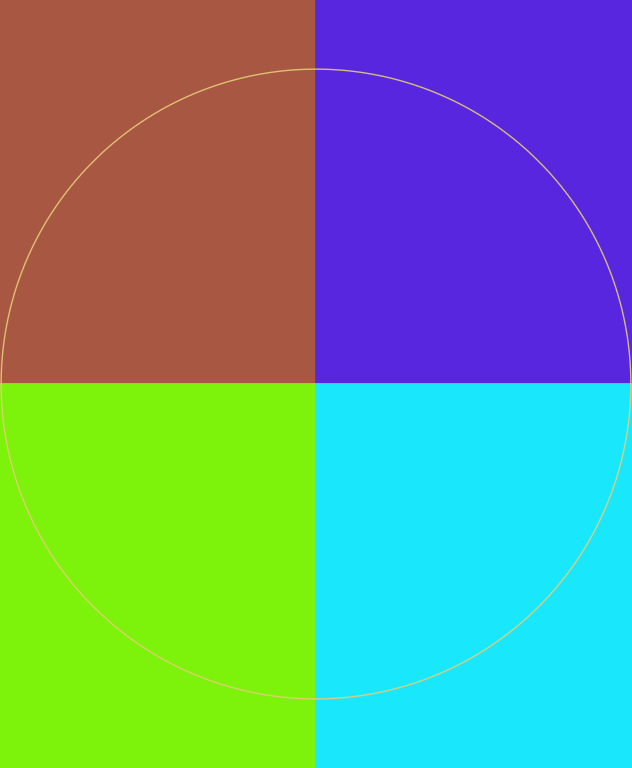
Give the GLSL for this background, as a WebGL 1 fragment shader.

```glsl
precision highp float;
// Four flat colour quadrants crossed by one thin golden circle.
uniform vec2 u_resolution;

// Smoothed step across an edge, one pixel wide.
float edge(float distance, float pixel) {
  return clamp(distance / pixel + 0.5, 0.0, 1.0);
}

void main() {
  vec2 uv = gl_FragCoord.xy / u_resolution;
  vec2 pixel = 1.0 / u_resolution;
  float side = min(u_resolution.x, u_resolution.y);

  // Quadrants
  vec3 brown = vec3(0.66, 0.34, 0.26);
  vec3 violet = vec3(0.34, 0.15, 0.87);
  vec3 lime = vec3(0.49, 0.95, 0.04);
  vec3 cyan = vec3(0.10, 0.91, 0.99);
  float right = edge(uv.x - 0.4987, pixel.x);
  float top = edge(uv.y - 0.5012, pixel.y);
  vec3 color = mix(mix(lime, cyan, right), mix(brown, violet, right), top);

  // Thin circle, in units of the shorter side
  vec2 p = (gl_FragCoord.xy - 0.5 * u_resolution) / side;
  float ringDistance = abs(length(p) - 0.4982);
  float ring = edge(0.0011 - ringDistance, 1.0 / side);
  vec3 gold = vec3(0.90, 0.80, 0.46);
  color = mix(color, gold, 0.9 * ring);

  gl_FragColor = vec4(color, 1.0);
}
```
